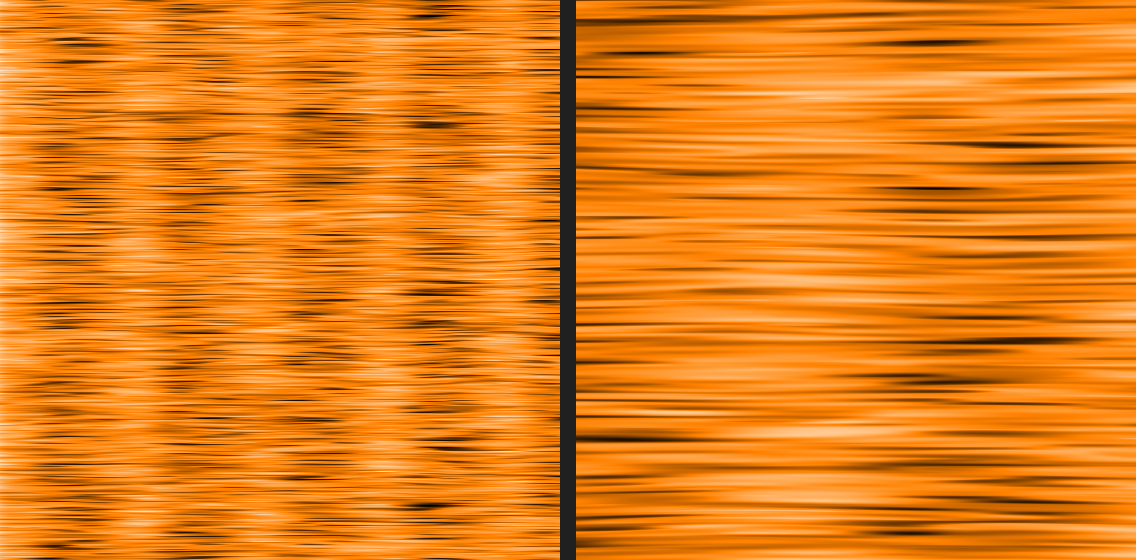
Left: the whole. Right: its middle third, enlarged.
A three.js fragment shader for this texture:

```glsl
// Brushed orange fibres: thin horizontal streaks of stretched row noise,
// shaded by soft vertical bands and blotches, then mapped as a lightness
// that runs from black through pure orange to white.
varying vec2 vUv;

const vec3 ORANGE = vec3(1.0, 0.507, 0.0);
const float TAU = 6.2831853;
const float BAND_WIDTH = 0.22;
const float BLOTCH_HEIGHT = 0.1;

// Sine-free hash of a cell to 0..1
float hash(vec2 cell) {
  vec3 p = fract(cell.xyx * 0.1031);
  p += dot(p, p.yzx + 33.33);
  return fract((p.x + p.y) * p.z);
}

// Smooth noise along a single row, shifted by a random offset
float rowNoise(float x, float row, float seed) {
  x += 7.0 * hash(vec2(row, seed + 3.7));
  float cell = floor(x);
  float t = smoothstep(0.0, 1.0, x - cell);
  float key = row + seed * 17.0;
  return mix(hash(vec2(cell, key)), hash(vec2(cell + 1.0, key)), t);
}

// Independent rows blended vertically into long fibres
float streaks(vec2 uv, vec2 scale, float seed) {
  vec2 p = uv * scale;
  float row = floor(p.y);
  float t = smoothstep(0.0, 1.0, p.y - row);
  return mix(rowNoise(p.x, row, seed), rowNoise(p.x, row + 1.0, seed), t);
}

// Plain value noise for broad shading and warping
float softNoise(vec2 p) {
  vec2 cell = floor(p);
  vec2 t = smoothstep(0.0, 1.0, p - cell);
  float low = mix(hash(cell), hash(cell + vec2(1.0, 0.0)), t.x);
  float high = mix(hash(cell + vec2(0.0, 1.0)), hash(cell + 1.0), t.x);
  return mix(low, high, t.y);
}

// Repeating bands that brighten slowly and darken quickly to the right
float verticalBands(float x, float width) {
  float phase = fract(x / width - 0.5);
  return -cos(TAU * pow(phase, 1.4));
}

// Black to tint to white, with 0.5 as the pure tint
vec3 lightnessRamp(vec3 tint, float lightness) {
  float l = clamp(lightness, 0.0, 1.0) * 2.0;
  return mix(tint * min(l, 1.0), vec3(1.0), max(l - 1.0, 0.0));
}

void main() {
  // Slight waviness of the fibres
  vec2 uv = vUv;
  uv.y += 0.004 * (softNoise(uv * vec2(7.0, 14.0) + 40.0) - 0.5);

  // Broad shading: columns, rows of blotches and cloudy variation
  float bands = verticalBands(vUv.x, BAND_WIDTH);
  float blotches = cos(TAU * (vUv.y / BLOTCH_HEIGHT - 0.4 * vUv.x));
  float clouds = softNoise(vUv * vec2(10.0, 28.0) + 90.0) - 0.5;
  float shade = 0.042 * bands + 0.012 * blotches * (1.0 - bands) + 0.06 * clouds;

  // Fibres at three thicknesses
  float fibres = 0.25 * (streaks(uv, vec2(11.0, 400.0), 1.0) - 0.5)
               + 0.11 * (streaks(uv, vec2(10.0, 200.0), 2.0) - 0.5)
               + 0.19 * (streaks(uv, vec2(15.0, 490.0), 3.0) - 0.5);

  // Strong hairlines, dark ones mostly in dark bands, light in light bands
  float darkLine = smoothstep(0.52, 1.0, streaks(uv, vec2(11.0, 410.0), 4.0));
  float lightLine = smoothstep(0.76, 1.0, streaks(uv, vec2(13.0, 440.0), 5.0));
  float lines = 0.12 * lightLine * (1.0 + 0.4 * bands)
              - 0.28 * darkLine * (1.0 - 0.35 * bands);

  // Pale fibre ends along the left edge
  float paleEdge = 0.14 * exp(-70.0 * vUv.x);

  float lightness = 0.540 + shade + fibres + lines + paleEdge;
  gl_FragColor = vec4(lightnessRamp(ORANGE, lightness), 1.0);
}
```
